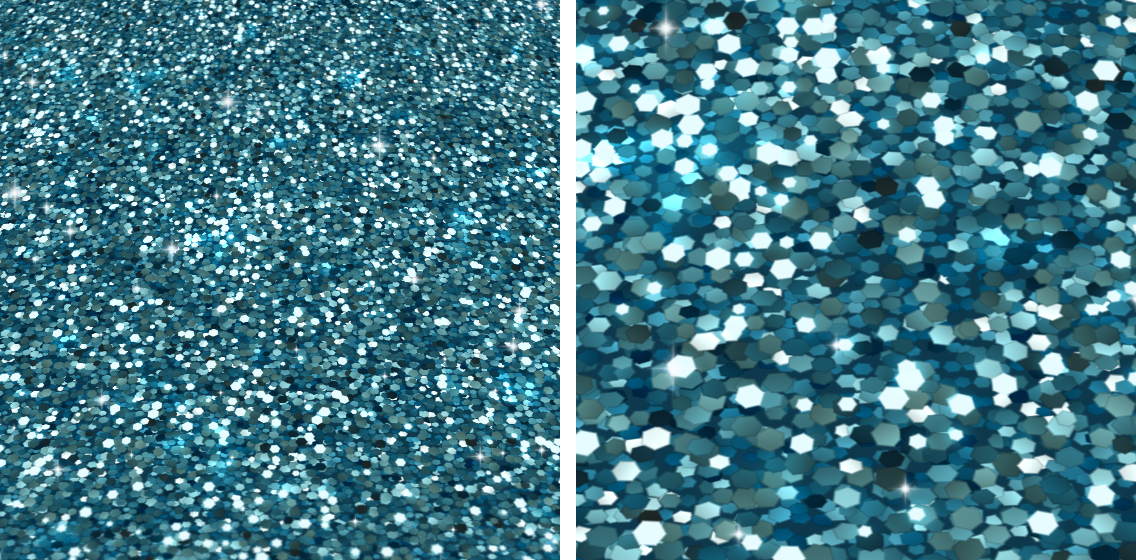
Left: the whole. Right: its middle third, enlarged.
A WebGL 2 fragment shader for this texture:

```glsl
#version 300 es
precision highp float;
// Teal glitter spread on a receding plane: overlapping hexagonal flakes shrink
// towards the top and blur away from a focal band. Hashed layers of flakes are
// painted in turn, then bright glints, cyan glows and star sparkles are added.

#define NEAR_SIZE 0.0180   // flake spacing at the bottom edge
#define FAR_SIZE 0.0078    // flake spacing at the top edge
#define SQUASH 0.82        // flake height relative to width
#define FOCUS_Y 0.45       // height of the sharpest band
#define TINT_SPREAD 0.95   // variation between grey and blue flakes
#define GLINT_SHARE 0.085  // share of cells with a white glint
#define GLOW 0.55          // strength of cyan glow patches
#define BIG_STARS 5.0      // star cells across the canvas
#define SMALL_STARS 10.0

uniform vec2 u_resolution;
out vec4 fragColor;

vec3 hash3(vec2 cell, int seed) {
  uvec3 v = uvec3(ivec3(ivec2(cell), seed)) * 1664525u + 1013904223u;
  v.x += v.y * v.z; v.y += v.z * v.x; v.z += v.x * v.y;
  v ^= v >> 16u;
  v.x += v.y * v.z; v.y += v.z * v.x; v.z += v.x * v.y;
  return vec3(v >> 8u) / 16777216.0;
}

float noise(vec2 p, int seed) {
  vec2 i = floor(p), f = fract(p);
  f = f * f * (3.0 - 2.0 * f);
  vec2 e = vec2(0.0, 1.0);
  return mix(mix(hash3(i, seed).x, hash3(i + e.yx, seed).x, f.x),
             mix(hash3(i + e.xy, seed).x, hash3(i + e.yy, seed).x, f.x), f.y);
}

// Flake colour from dark to white; tint runs from grey (-1) to blue (+1).
vec3 flakeColor(float tone, float tint) {
  vec3 c = mix(vec3(0.03, 0.14, 0.19), vec3(0.11, 0.33, 0.39), smoothstep(0.02, 0.16, tone));
  c = mix(c, vec3(0.22, 0.45, 0.49), smoothstep(0.34, 0.48, tone));
  c = mix(c, vec3(0.35, 0.61, 0.65), smoothstep(0.65, 0.75, tone));
  c = mix(c, vec3(0.56, 0.82, 0.85), smoothstep(0.83, 0.89, tone));
  c = mix(c, vec3(0.92, 0.99, 0.99), smoothstep(0.95, 0.97, tone));
  return c + vec3(-0.10, 0.0, 0.07) * tint * TINT_SPREAD * (1.0 - smoothstep(0.75, 0.95, tone));
}

float hexagon(vec2 p, float angle, float radius) {
  float c = cos(angle), s = sin(angle);
  p = abs(mat2(c, s, -s, c) * p);
  return max(p.x * 0.866 + p.y * 0.5, p.y) - radius;
}

// Paints one layer of flakes over the colour below.
vec3 paintFlakes(vec3 col, vec2 p, int seed, float share, float blueness, float soft) {
  vec2 base = floor(p);
  for (int k = 0; k < 9; k++) {
    vec2 cell = base + vec2(k % 3 - 1, k / 3 - 1);
    vec3 a = hash3(cell, seed), b = hash3(cell, seed + 1);
    if (b.z > share) continue;
    vec2 q = p - cell - 0.1 - 0.8 * a.xy;
    q.y *= 1.0 + 0.4 * b.x;
    float d = hexagon(q, a.z * 6.2832, 0.42 + 0.22 * b.y);
    float clump = noise(cell / 5.0, seed + 2) - 0.5;
    float tone = clamp(hash3(cell, seed + 3).x + 0.16 * clump, 0.0, 1.0);
    vec3 c = flakeColor(tone, blueness + 1.3 * (b.x - 0.5));
    c *= 1.0 + 0.25 * dot(q, a.yz * 2.0 - 1.0);
    c *= 1.0 - 0.18 * smoothstep(-0.12, 0.0, d);
    col = mix(col, c, 1.0 - smoothstep(-soft, soft, d));
  }
  return col;
}

// Sparse white glints with a small cyan halo.
vec3 paintGlints(vec3 col, vec2 p, float soft) {
  vec2 base = floor(p);
  for (int k = 0; k < 9; k++) {
    vec2 cell = base + vec2(k % 3 - 1, k / 3 - 1);
    vec3 a = hash3(cell, 31), b = hash3(cell, 32);
    if (a.z > GLINT_SHARE * 2.0 * noise(cell / 6.0, 33)) continue;
    vec2 q = p - cell - 0.2 - 0.6 * a.xy;
    float d = hexagon(q, b.x * 6.2832, 0.26 + 0.36 * b.y);
    float halo = max(0.0, 1.0 - length(q) / 1.1);
    col += vec3(0.10, 0.42, 0.48) * halo * halo * b.z;
    col = mix(col, vec3(0.90, 0.99, 1.0), 1.0 - smoothstep(-soft, soft, d));
  }
  return col;
}

// Light of scattered four-armed stars with faint diagonals.
float stars(vec2 uv, float count, float share, vec2 reach, int seed) {
  float light = 0.0;
  vec2 base = floor(uv * count);
  for (int k = 0; k < 9; k++) {
    vec2 cell = base + vec2(k % 3 - 1, k / 3 - 1);
    vec3 a = hash3(cell, seed), b = hash3(cell, seed + 1);
    if (a.z > share) continue;
    float r = mix(reach.x, reach.y, b.x * b.x);
    vec2 q = abs(uv - (cell + a.xy) / count);
    vec2 g = abs(vec2(q.x + q.y, q.x - q.y)) * 0.7071;
    float d = length(q), width = 0.0007 + r * 0.016;
    vec2 arm = pow(max(vec2(0.0), 1.0 - q / r), vec2(2.0)) * exp(-q.yx / width);
    vec2 diagonal = pow(max(vec2(0.0), 1.0 - g / (0.5 * r)), vec2(2.0)) * exp(-g.yx / width);
    light += arm.x * 0.8 + arm.y + 0.4 * (diagonal.x + diagonal.y);
    light += 0.9 * exp(-d * d * 45.0 / (r * r)) + 0.4 * exp(-d * 7.0 / r);
  }
  return light;
}

void main() {
  vec2 uv = gl_FragCoord.xy / u_resolution.y;

  // Perspective: the cell size shrinks with height.
  float size = mix(NEAR_SIZE, FAR_SIZE, uv.y);
  vec2 p = vec2((uv.x - 0.5) / size, -log(size) / ((NEAR_SIZE - FAR_SIZE) * SQUASH));
  float soft = mix(0.08, 0.26, smoothstep(0.15, 0.55, abs(uv.y - FOCUS_Y)));
  soft = max(soft, 0.6 / (u_resolution.y * size));

  // Flake layers, blue below and greyer above.
  vec3 col = paintFlakes(vec3(0.05, 0.22, 0.30), p * 1.25 + 7.3, 1, 1.0, 0.7, soft * 1.25);
  col = paintFlakes(col, p, 11, 0.66, -0.15, soft);

  // Glow patches, glints and sparkles.
  float patchy = noise(p / 3.0, 21) * noise(p / 7.0 + 4.0, 22);
  col += vec3(0.02, 0.55, 0.70) * GLOW * smoothstep(0.45, 0.9, patchy) * (0.3 + col.g);
  col = paintGlints(col, p, soft);
  float light = stars(uv, BIG_STARS, 0.65, vec2(0.03, 0.07), 41)
              + stars(uv, SMALL_STARS, 0.4, vec2(0.01, 0.025), 51);
  col = mix(col, vec3(0.97, 0.99, 1.0), 1.0 - exp(-1.5 * light));
  fragColor = vec4(clamp(col, 0.0, 1.0), 1.0);
}
```
